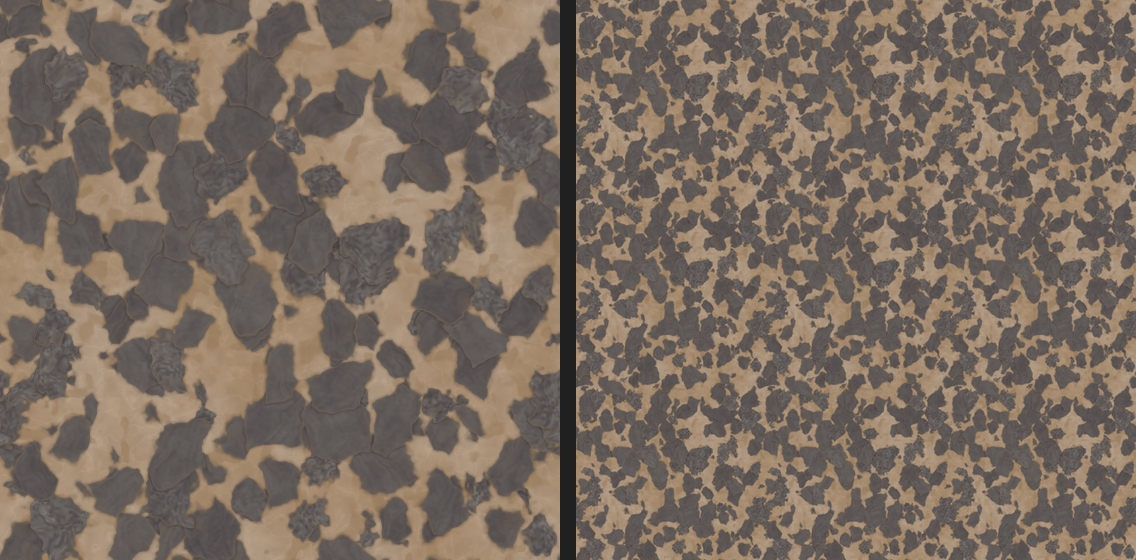
Left: one tile. Right: repeated 3 by 3.
Reproduce this texture procedurally as a Shadertoy shader.

```glsl
#define FLAKE_GRID 11.0
#define FLAKE_SHARE 0.93
#define FLAKE_SIZE vec2(0.40, 0.86)
#define CHIP_GRID 17.0
#define CHIP_SHARE 0.42
#define CHIP_SIZE vec2(0.16, 0.52)
#define LEAN 1.7
#define RAGGED 0.034
#define EDGE 0.0019
#define SLATE_DARK vec3(0.315, 0.287, 0.288)
#define SLATE_LIGHT vec3(0.425, 0.405, 0.395)
#define RIM_BROWN vec3(0.44, 0.385, 0.325)

// Integer hash: three random values per lattice cell and seed
vec3 hash3(vec2 cell, int seed) {
    uvec3 v = uvec3(uvec2(cell), uint(seed)) * 1664525u + 1013904223u;
    v.x += v.y * v.z; v.y += v.z * v.x; v.z += v.x * v.y;
    v ^= v >> 16u;
    v.x += v.y * v.z; v.y += v.z * v.x; v.z += v.x * v.y;
    return vec3(v >> 8u) / 16777216.0;
}

// Value noise that wraps after a whole number of lattice cells
float noise(vec2 p, float period, int seed) {
    vec2 i = floor(p), f = fract(p);
    f = f * f * (3.0 - 2.0 * f);
    vec2 a = mod(i, period), b = mod(i + 1.0, period);
    return mix(mix(hash3(a, seed).x, hash3(vec2(b.x, a.y), seed).x, f.x),
               mix(hash3(vec2(a.x, b.y), seed).x, hash3(b, seed).x, f.x), f.y);
}

float fbm(vec2 uv, float period, int seed) {
    float sum = 0.0, weight = 0.5;
    for (int i = 0; i < 4; i++) {
        sum += weight * noise(uv * period, period, seed + i);
        period *= 2.0;
        weight *= 0.5;
    }
    return sum / 0.9375;
}

// Irregular polygon: jittered half planes around an ellipse
float flakeDistance(vec2 p, vec2 radii, vec2 cell, int seed) {
    float d = -1.0;
    for (int k = 0; k < 7; k++) {
        vec3 h = hash3(cell, seed + k);
        float angle = (float(k) + 0.8 * h.x) * 6.28318 / 7.0;
        vec2 normal = vec2(cos(angle), sin(angle));
        d = max(d, dot(p, normal) - length(radii * normal) * mix(0.62, 1.0, h.y));
    }
    return d;
}

// Slate surface: bent striations, mottling and rough crystalline faces
vec3 slate(vec2 p, vec3 id, float rough) {
    vec2 q = p + 0.5 + id.xy;
    float bend = noise(q * 23.0, 256.0, 40);
    float stria = noise(vec2((q.x + 0.035 * bend) * 165.0, q.y * 22.0), 512.0, 41);
    float mottle = noise(q * 48.0, 256.0, 42);
    float speck = noise(q * 190.0, 512.0, 43);
    float tone = 0.13 + 0.30 * id.z + 0.30 * mottle + 0.30 * (stria - 0.5) + 0.24 * (speck - 0.5);
    tone += rough * (0.75 * speck * mottle + 0.45 * (speck - 0.5));
    vec3 colour = mix(SLATE_DARK, SLATE_LIGHT, tone);
    float rust = smoothstep(0.55, 0.95, noise(q * 31.0, 256.0, 44)) * id.x;
    return mix(colour, RIM_BROWN, 0.4 * rust);
}

// Paints one wrapped layer of scattered flakes over the ground
vec3 scatter(vec3 colour, vec2 uv, vec2 warp, float grid, float share, vec2 size, int seed) {
    vec2 home = floor((uv + warp) * grid);
    float chipping = noise(uv * 96.0, 96.0, 30) - 0.5;
    for (int y = -1; y <= 1; y++)
    for (int x = -1; x <= 1; x++) {
        vec2 cell = home + vec2(x, y), key = mod(cell, grid);
        vec3 place = hash3(key, seed), form = hash3(key, seed + 1), id = hash3(key, seed + 2);
        if (place.z > share) continue;
        vec2 p = uv + warp - (cell + 0.08 + 0.84 * place.xy) / grid;
        float turn = (form.x - 0.5) * LEAN, c = cos(turn), s = sin(turn);
        p = mat2(c, s, -s, c) * p;
        float halfLength = mix(size.x, size.y, form.y) / grid;
        vec2 radii = halfLength * vec2(mix(0.48, 0.88, form.z), 1.0);
        float rough = smoothstep(0.68, 0.80, id.y);
        float d = flakeDistance(p, radii, key, seed + 3) + chipping * mix(0.003, 0.014, rough);
        if (d > 0.012) continue;

        // Soft contact shade, body and worn brown rim
        colour *= 1.0 - 0.13 * (1.0 - smoothstep(0.0, 0.007, d));
        float body = 1.0 - smoothstep(-EDGE, EDGE, d);
        float rim = smoothstep(-0.0055, -0.0005, d) * (0.45 + 0.4 * id.x);
        vec3 face = mix(slate(p, id, rough), RIM_BROWN, rim);
        colour = mix(colour, face, body);
    }
    return colour;
}

// Sandy ground with pale clouds, fine veins and small brown stains
vec3 ground(vec2 uv, vec2 warp) {
    float cloud = fbm(uv, 9.0, 10);
    vec3 colour = mix(vec3(0.645, 0.54, 0.43), vec3(0.68, 0.59, 0.50), smoothstep(0.3, 0.7, cloud));
    float vein = abs(fbm(uv + warp, 30.0, 15) - 0.5);
    colour += 0.022 * (1.0 - smoothstep(0.0, 0.06, vein));
    colour += 0.07 * (fbm(uv, 56.0, 20) - 0.5);
    float stain = smoothstep(0.66, 0.85, noise((uv + warp) * 44.0, 44.0, 25));
    return mix(colour, vec3(0.57, 0.45, 0.32), 0.42 * stain);
}

void mainImage(out vec4 fragColor, in vec2 fragCoord) {
    vec2 uv = fragCoord / iResolution.xy;
    vec2 warp = RAGGED * (vec2(fbm(uv, 21.0, 1), fbm(uv, 21.0, 5)) - 0.5);
    vec3 colour = ground(uv, warp);
    colour = scatter(colour, uv, warp, CHIP_GRID, CHIP_SHARE, CHIP_SIZE, 60);
    colour = scatter(colour, uv, warp, FLAKE_GRID, FLAKE_SHARE, FLAKE_SIZE, 90);
    fragColor = vec4(colour, 1.0);
}
```
